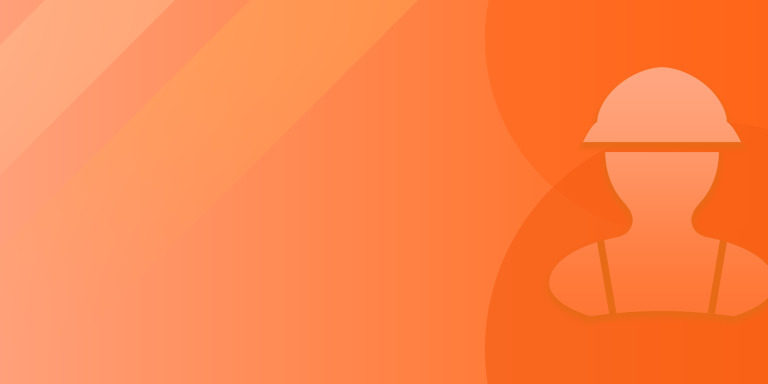
A Shadertoy shader for this background:

```glsl
// A warm orange banner: a horizontal gradient with fading diagonal bands,
// two large translucent discs, and a worker in a hard hat with a soft shadow.
// Everything is layered from distance functions, in units of canvas height.

const vec3 PEACH       = vec3(1.000, 0.628, 0.480);
const vec3 ORANGE      = vec3(1.000, 0.400, 0.080);
const vec3 PALE_BAND   = vec3(1.000, 0.770, 0.580);
const vec3 GOLD_BAND   = vec3(1.000, 0.665, 0.330);
const vec3 UPPER_TINT  = vec3(1.000, 0.395, 0.100);
const vec3 LOWER_TINT  = vec3(0.965, 0.375, 0.085);
const vec3 SHADOW      = vec3(0.905, 0.415, 0.090);
const vec3 FIGURE_TOP  = vec3(1.000, 0.655, 0.510);
const vec3 FIGURE_BASE = vec3(1.000, 0.460, 0.200);

const vec3 UPPER_DISC = vec3(1.776, 0.901, 0.513); // centre, radius
const vec3 LOWER_DISC = vec3(1.854, 0.091, 0.591);
const vec2 PALE_EDGES = vec2(0.117, 0.456);        // along the diagonal
const vec2 GOLD_EDGES = vec2(0.651, 1.089);
const float FIGURE_X      = 1.724;
const float SHADOW_DROP   = 0.011;
const float SHADOW_BLUR   = 0.020;
const float DOME_POWER    = 1.75;
const float STRAP_HALF    = 0.0095;

float coverage(float d, float px) {
    return 1.0 - smoothstep(-0.7 * px, 0.7 * px, d);
}

float band(float s, vec2 edges, float px) {
    return coverage(edges.x - s, px) * coverage(s - edges.y, px);
}

float smoothUnion(float a, float b, float k) {
    float h = max(k - abs(a - b), 0.0) / k;
    return min(a, b) - 0.25 * h * h * k;
}

float ellipse(vec2 p, vec2 r) {
    float k = length(p / r);
    return k * (k - 1.0) / max(length(p / (r * r)), 0.001);
}

// q.x is the distance from the figure's axis of symmetry
float helmet(vec2 q) {
    vec2 size = vec2(0.169, 0.143);
    vec2 u = vec2(q.x, max(q.y - 0.682, 0.0)) / size;
    float radius = pow(pow(u.x, DOME_POWER) + pow(u.y, DOME_POWER), 1.0 / DOME_POWER);
    float dome = max((radius - 1.0) * size.y, 0.675 - q.y);
    float flare = clamp((0.682 - q.y) / 0.052, 0.0, 1.0);
    float brim = q.x - 0.169 - 0.037 * pow(flare, 0.7);
    brim = max(brim, max(q.y - 0.682, 0.630 - q.y));
    return min(dome, brim);
}

float body(vec2 q) {
    float head = max(ellipse(q - vec2(0.0, 0.604), vec2(0.148, 0.177)), q.y - 0.604);
    float neck = max(q.x - 0.076, abs(q.y - 0.427) - 0.060);
    vec2 t = q - vec2(0.0, 0.263);
    float torso = ellipse(t, vec2(0.294, t.y > 0.0 ? 0.130 : 0.112));
    float d = smoothUnion(smoothUnion(head, neck, 0.025), torso, 0.045);
    float hem = 0.190 - 0.39 * q.x * q.x;
    return max(d, hem - q.y);
}

float strap(vec2 q) {
    float centre = mix(0.128, 0.161, (q.y - 0.182) / 0.196);
    return max(abs(q.x - centre) - STRAP_HALF, q.y - 0.400);
}

void mainImage(out vec4 fragColor, in vec2 fragCoord) {
    float px = 1.0 / iResolution.y;
    vec2 p = fragCoord * px;

    // Gradient and diagonal bands
    vec3 color = mix(PEACH, ORANGE, fragCoord.x / iResolution.x);
    float diagonal = p.x + 1.0 - p.y;
    float fade = smoothstep(0.05, 1.0, p.y);
    color = mix(color, PALE_BAND, 0.38 * fade * band(diagonal, PALE_EDGES, 1.4 * px));
    color = mix(color, GOLD_BAND, 0.42 * fade * band(diagonal, GOLD_EDGES, 1.4 * px));

    // Overlapping discs
    float upper = length(p - UPPER_DISC.xy) - UPPER_DISC.z;
    float lower = length(p - LOWER_DISC.xy) - LOWER_DISC.z;
    color = mix(color, UPPER_TINT, 0.60 * coverage(upper, px));
    color = mix(color, LOWER_TINT, 0.70 * coverage(lower, px));

    // Soft shadow below the figure
    vec2 q = vec2(abs(p.x - FIGURE_X), p.y);
    vec2 raised = q + vec2(0.0, SHADOW_DROP);
    float shade = min(helmet(raised), body(raised));
    color = mix(color, SHADOW, 0.95 * (1.0 - smoothstep(-0.5 * SHADOW_BLUR, SHADOW_BLUR, shade)));

    // Figure, with the straps cut out to show the shadow
    float torso = body(q);
    float figure = min(helmet(q), max(torso, -strap(q)));
    vec3 skin = mix(FIGURE_BASE, FIGURE_TOP, smoothstep(0.12, 0.88, p.y));
    color = mix(color, SHADOW, coverage(max(torso, strap(q)), px));
    color = mix(color, skin, coverage(figure, px));

    fragColor = vec4(color, 1.0);
}
```
